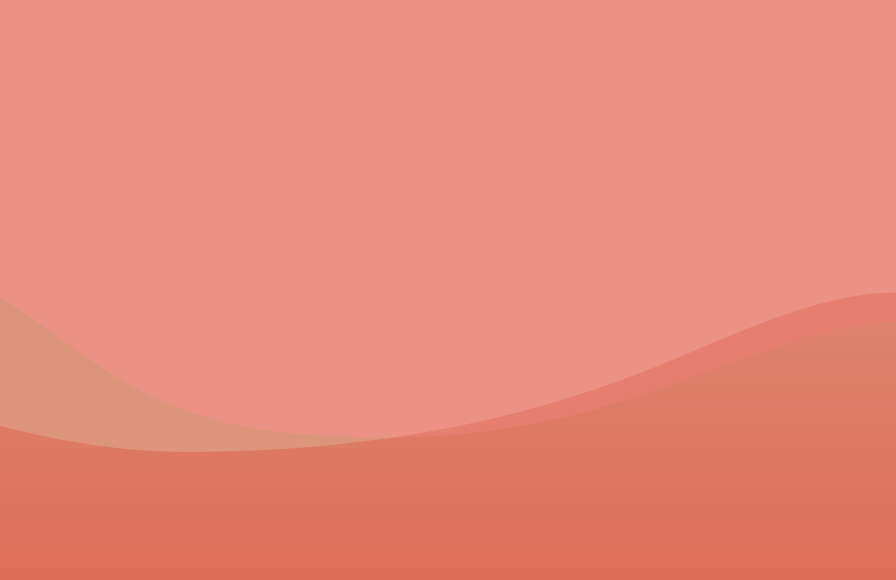
This background is drawn by a Shadertoy shader. Its source:

```glsl
// Two translucent coral waves rolling under a plain salmon sky.

// Cubic arc between two (position, height) knots with the given end slopes.
float arc(float x, vec2 a, vec2 b, float slopeA, float slopeB) {
    float span = b.x - a.x;
    float t = (x - a.x) / span;
    float s = 1.0 - t;
    return a.y * s * s * (1.0 + 2.0 * t) + b.y * t * t * (3.0 - 2.0 * t)
         + span * t * s * (slopeA * s - slopeB * t);
}

float coralWave(float x) {
    vec2 trough = vec2(0.208, 0.221), rise = vec2(0.716, 0.358);
    if (x < trough.x) return arc(x, vec2(0.0, 0.266), trough, -0.41, 0.0);
    if (x < rise.x) return arc(x, trough, rise, 0.0, 0.60);
    return arc(x, rise, vec2(1.0, 0.496), 0.60, 0.02);
}

float oliveWave(float x) {
    vec2 slope = vec2(0.130, 0.350), trough = vec2(0.417, 0.246), rise = vec2(0.729, 0.326);
    if (x < slope.x) return arc(x, vec2(0.0, 0.488), slope, -1.0, -0.97);
    if (x < trough.x) return arc(x, slope, trough, -0.97, -0.03);
    if (x < rise.x) return arc(x, trough, rise, -0.03, 0.55);
    return arc(x, rise, vec2(1.0, 0.446), 0.55, 0.15);
}

// Coverage below a wave crest, softened over about one pixel.
float below(float crest, float y) {
    return clamp((crest - y) * iResolution.y + 0.5, 0.0, 1.0);
}

void mainImage(out vec4 fragColor, in vec2 fragCoord) {
    vec2 uv = fragCoord / iResolution.xy;

    // Sky and the exposed part of the olive wave
    vec3 sky = vec3(0.920, 0.573, 0.518);
    vec3 olive = vec3(0.862, 0.584, 0.480);
    float oliveCover = below(oliveWave(uv.x), uv.y);
    vec3 color = mix(sky, olive, oliveCover);

    // Coral wave, turning from olive-tinted to red with depth where both overlap
    vec3 coral = vec3(0.902, 0.494, 0.439);
    vec3 deep = mix(vec3(0.871, 0.431, 0.353), vec3(0.867, 0.510, 0.420), uv.y / 0.43);
    color = mix(color, mix(coral, deep, oliveCover), below(coralWave(uv.x), uv.y));

    fragColor = vec4(color, 1.0);
}
```
